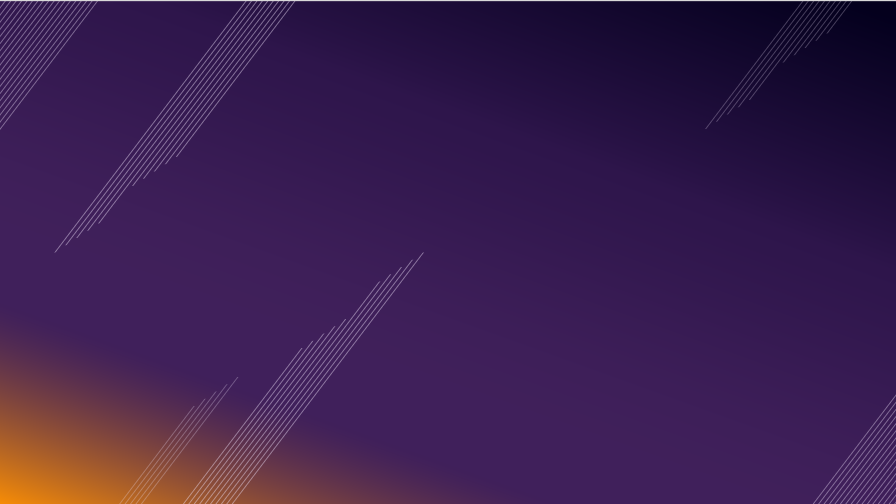
This background is drawn by a Shadertoy shader. Its source:

```glsl
// Dusk gradient from an orange corner glow to deep violet, with slanted hatch lines.

const vec3 ORANGE = vec3(0.97, 0.55, 0.02);
const vec3 PURPLE = vec3(0.25, 0.125, 0.355);
const vec3 VIOLET = vec3(0.175, 0.08, 0.29);
const vec3 NIGHT = vec3(0.015, 0.0, 0.115);
const vec3 LINE_TINT = vec3(0.93, 0.88, 0.97);

const float LEAN = 0.76;        // sideways run of a line per unit of height
const float SPACING = 0.01076;  // horizontal gap between lines
const float STROKE = 0.0017;
const float TIP_STEP = 0.0144;  // each line starts this much further back
const float NOTCH = 0.06;       // extra step after the fifth line

// Gradient along one tilted axis, t = 0 at the lower left corner
vec3 duskGradient(float t) {
    float glow = pow(clamp(1.0 - t / 0.4, 0.0, 1.0), 1.4);
    vec3 col = mix(PURPLE, VIOLET, smoothstep(0.55, 1.2, t));
    col = mix(col, NIGHT, clamp((t - 1.1) / 0.5, 0.0, 1.0));
    return mix(col, ORANGE, glow);
}

// Share of a pixel covered by a stroke whose centre is dist away
float strokeCoverage(float dist, float width, float px) {
    return clamp(0.5 * (width + px) - dist, 0.0, min(width, px)) / px;
}

// Parallel lines running down and left from the tip, with stepped ends;
// q is the offset from the tip
float hatch(vec2 q, float count, float px) {
    float k = (LEAN * q.y - q.x) / SPACING;
    float i = clamp(floor(k + 0.5), 0.0, count - 1.0);
    float dist = abs(k - i) * SPACING / sqrt(1.0 + LEAN * LEAN);
    float end = -TIP_STEP * i - NOTCH * step(4.5, i);
    float inside = clamp((end - q.y) / px + 0.5, 0.0, 1.0);
    return strokeCoverage(dist, STROKE, px) * inside;
}

void mainImage(out vec4 fragColor, in vec2 fragCoord) {
    vec2 p = fragCoord / iResolution.xy * vec2(16.0 / 9.0, 1.0);
    float px = 1.0 / iResolution.y;

    vec3 col = duskGradient(p.y + 0.36 * p.x);

    // Groups rising from the lower edge and the right corner
    float lines = 0.5 * hatch(p - vec2(0.840, 0.499), 10.0, px);
    lines += 0.32 * hatch(p - vec2(0.472, 0.252), 5.0, px);
    lines += 0.45 * hatch(p - vec2(2.307, 0.7), 16.0, px);

    // Groups hanging from the upper edge, turned by half a turn
    lines += 0.5 * hatch(vec2(0.109, 0.499) - p, 10.0, px);
    lines += 0.3 * hatch(vec2(1.400, 0.744) - p, 10.0, px);
    lines += 0.45 * hatch(vec2(-0.520, 0.3) - p, 18.0, px);
    col = mix(col, LINE_TINT, min(lines, 1.0));

    // Thin pale rim along the top
    float rim = clamp((p.y - 0.9977) / px + 0.5, 0.0, 1.0);
    col = mix(col, vec3(0.85), rim);

    fragColor = vec4(col, 1.0);
}
```
